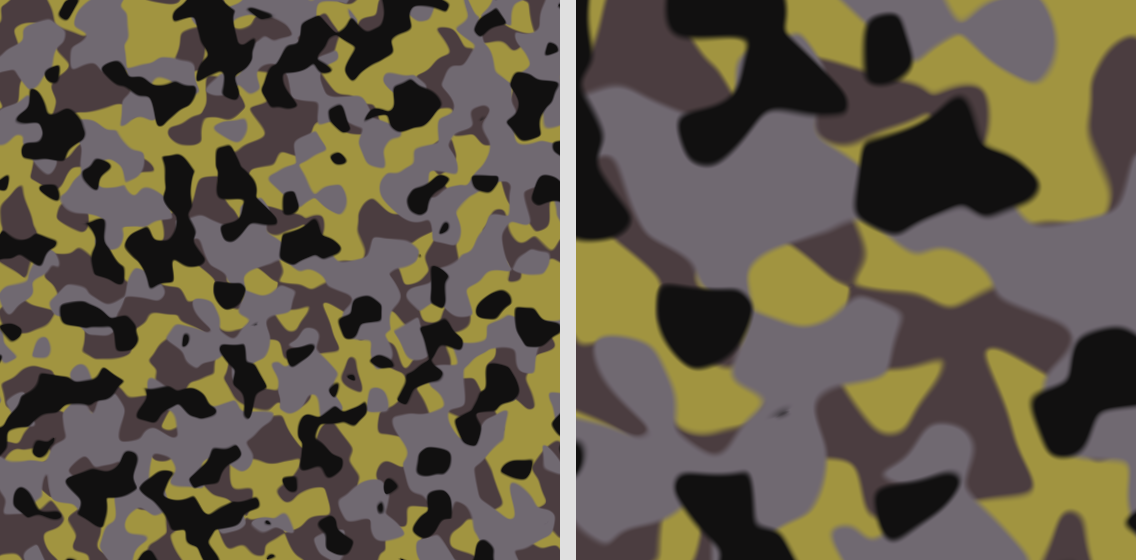
Left: the whole. Right: its middle third, enlarged.
A WebGL 1 fragment shader for this pattern:

```glsl
precision highp float;
// Four-colour camouflage: olive ground under brown, grey and black blotches.
// Each layer thresholds a smooth cellular noise (random cell values blended by
// Gaussian weights); its analytic gradient gives an even, soft outline.

uniform vec2 u_resolution;

const vec3 OLIVE = vec3(0.63, 0.58, 0.25);
const vec3 BROWN = vec3(0.295, 0.24, 0.25);
const vec3 GREY  = vec3(0.44, 0.41, 0.445);
const vec3 BLACK = vec3(0.065, 0.062, 0.062);

// Cells across the canvas, and the noise level above which a layer shows.
const float BROWN_CELLS = 22.0;
const float GREY_CELLS  = 23.0;
const float BLACK_CELLS = 26.0;
const float BROWN_LEVEL = 0.535;
const float GREY_LEVEL  = 0.587;
const float BLACK_LEVEL = 0.705;

const float FALLOFF   = 5.0;     // higher values give more angular blotches
const float EDGE      = 0.0028;  // half width of the soft outline
const float WARP_SIZE = 0.003;   // reach of the waviness
const float WARP_FREQ = 60.0;
const float CLUSTER   = 0.045;   // how much the level drifts, for mixed sizes
const float CLUSTER_FREQ = 21.0;

// Three random values in 0..1 for a cell.
vec3 hash3(vec2 cell) {
  vec3 p = fract(cell.xyx * vec3(0.1031, 0.1030, 0.0973));
  p += dot(p, p.yxz + 33.33);
  return fract((p.xxy + p.yzz) * p.zyx);
}

// Smooth cellular noise: gradient in xy, value in z.
vec3 cellNoise(vec2 p, float seed) {
  vec2 base = floor(p);
  float weightSum = 0.0;
  float valueSum = 0.0;
  vec2 weightGrad = vec2(0.0);
  vec2 valueGrad = vec2(0.0);
  for (int j = -2; j <= 2; j++) {
    for (int i = -2; i <= 2; i++) {
      vec2 cell = base + vec2(float(i), float(j));
      vec3 rnd = hash3(cell + seed);
      vec2 d = cell + rnd.xy - p;
      float w = exp(-FALLOFF * dot(d, d));
      vec2 g = 2.0 * FALLOFF * w * d;
      weightSum += w;
      valueSum += w * rnd.z;
      weightGrad += g;
      valueGrad += g * rnd.z;
    }
  }
  float value = valueSum / weightSum;
  return vec3((valueGrad - value * weightGrad) / weightSum, value);
}

// Slow drift of the level, so that blotches merge here and shrink there.
float drift(vec2 uv, float seed) {
  vec2 q = uv * CLUSTER_FREQ + seed;
  return CLUSTER * sin(q.x + 0.6 * q.y) * sin(q.y - 0.4 * q.x);
}

// Coverage of one layer, from the estimated distance to its outline.
float blotches(vec2 uv, float cells, float level, float seed) {
  vec3 n = cellNoise(uv * cells, seed);
  float rise = n.z - level - drift(uv, seed);
  float dist = rise / (max(length(n.xy), 0.05) * cells);
  return smoothstep(-EDGE, EDGE, dist);
}

// Layered sines that bend the outlines a little.
vec2 warp(vec2 uv) {
  vec2 q = uv.yx * WARP_FREQ;
  return uv + WARP_SIZE * (sin(q + vec2(0.0, 1.7))
                         + 0.5 * sin(1.9 * q.yx + q + vec2(2.3, 0.6)));
}

void main() {
  vec2 uv = warp(gl_FragCoord.xy / min(u_resolution.x, u_resolution.y));
  vec3 color = OLIVE;
  color = mix(color, BROWN, blotches(uv, BROWN_CELLS, BROWN_LEVEL, 17.0));
  color = mix(color, GREY, blotches(uv, GREY_CELLS, GREY_LEVEL, 83.0));
  color = mix(color, BLACK, blotches(uv, BLACK_CELLS, BLACK_LEVEL, 151.0));
  gl_FragColor = vec4(color, 1.0);
}
```
